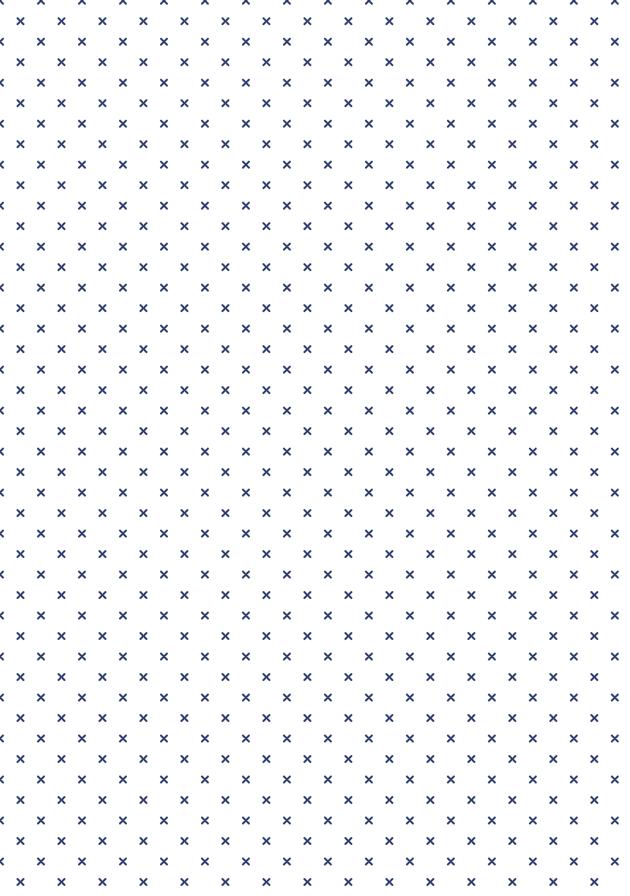
Give the GLSL for this pattern, as a WebGL 1 fragment shader.

```glsl
precision highp float;
// Small navy diagonal crosses on white, in a staggered (half-drop) grid.
// Two square lattices, offset by half a cell, share one distance function
// for a round-ended cross; coverage comes from a pixel-wide smooth edge.

uniform vec2 u_resolution;

#define REPEATS_DOWN 21.86              // cells over the canvas height
#define GRID_SHIFT vec2(0.0, 0.018)     // lattice origin from top left, in cells
#define ARM_LENGTH 0.102                // centre to arm end, in cells
#define HALF_STROKE 0.0235              // half the line width, in cells
#define EDGE_PIXELS 0.75                // half width of the smoothed edge
#define INK vec3(0.16, 0.22, 0.41)
#define PAPER vec3(1.0)

// Offset from the nearest point of the unit lattice
vec2 nearestCell(vec2 p) {
  return p - floor(p + 0.5);
}

// Distance to a diagonal cross, folded into one quadrant
float crossDistance(vec2 p) {
  p = abs(p);
  float along = (p.x + p.y) * 0.7071;
  float across = (p.x - p.y) * 0.7071;
  return length(vec2(max(along - ARM_LENGTH, 0.0), across)) - HALF_STROKE;
}

void main() {
  // Cell coordinates, measured from the top left corner
  vec2 fromTop = vec2(gl_FragCoord.x, u_resolution.y - gl_FragCoord.y);
  float cellsPerPixel = REPEATS_DOWN / u_resolution.y;
  vec2 p = fromTop * cellsPerPixel - GRID_SHIFT;

  // Both staggered lattices
  float d = min(crossDistance(nearestCell(p)),
                crossDistance(nearestCell(p - 0.5)));

  // Ink over paper
  float edge = EDGE_PIXELS * cellsPerPixel;
  float coverage = 1.0 - smoothstep(-edge, edge, d);
  gl_FragColor = vec4(mix(PAPER, INK, coverage), 1.0);
}
```
